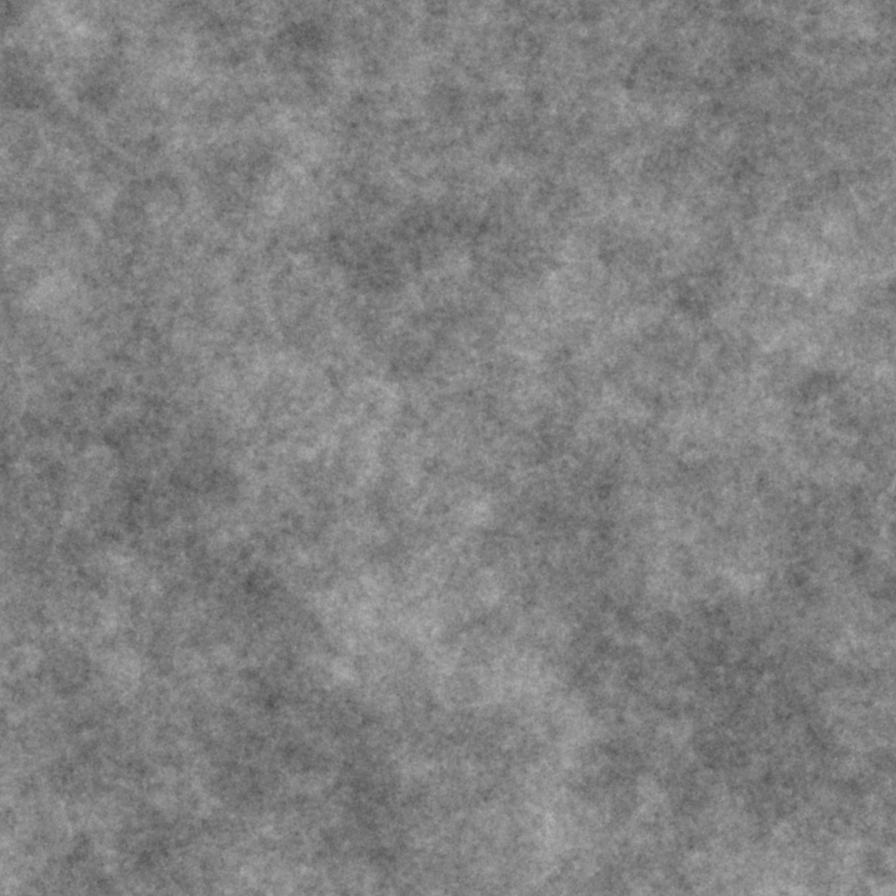
Write a three.js fragment shader that draws this texture.

```glsl
varying vec2 vUv;

vec3 hash3(vec2 cell, float seed) {
  vec3 p = fract(vec3(cell.xyx + seed * 17.3) * vec3(0.1031, 0.1030, 0.0973));
  p += dot(p, p.yxz + 33.33);
  return fract((p.xxy + p.yzz) * p.zyx);
}

// Cellular noise: one soft light or dark spot scattered in each cell
float spotNoise(vec2 p, float seed) {
  vec2 cell = floor(p);
  float sum = 0.0;
  for (int y = -1; y <= 1; y++) {
    for (int x = -1; x <= 1; x++) {
      vec2 neighbour = cell + vec2(float(x), float(y));
      vec3 rnd = hash3(neighbour, seed);
      vec2 toSpot = neighbour + rnd.xy - p;
      float falloff = max(0.0, 1.0 - dot(toSpot, toSpot));
      sum += (rnd.z * 2.0 - 1.0) * falloff * falloff;
    }
  }
  return sum;
}

// Equal strength in every octave, from broad clouds down to fine grain
float cloudNoise(vec2 uv) {
  float sum = 0.0;
  float frequency = 3.0;
  for (int i = 0; i < 8; i++) {
    float octave = float(i);
    float angle = 0.6 + octave * 1.9;
    mat2 turn = mat2(cos(angle), sin(angle), -sin(angle), cos(angle));
    sum += spotNoise(turn * uv * frequency + 500.0 + octave * 7.7, octave + 1.0);
    frequency *= 2.0;
  }
  return sum;
}

void main() {
  float grey = 0.503 + 0.035 * cloudNoise(vUv);
  gl_FragColor = vec4(vec3(grey), 1.0);
}
```
